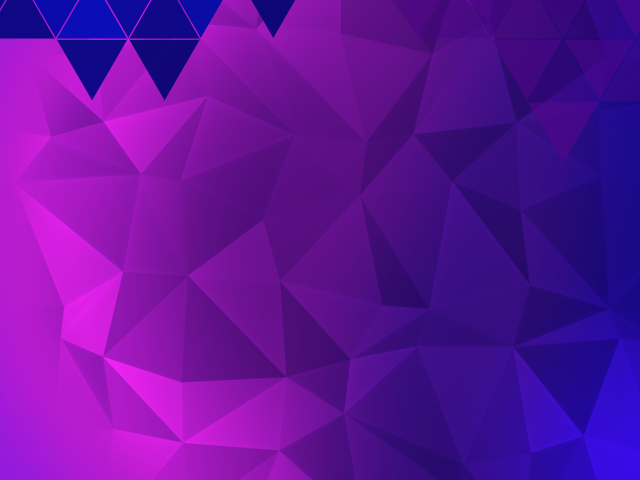
Give the GLSL for this background, as a Shadertoy shader.

```glsl
#define CELL 0.165
#define JITTER 0.72
#define FACET_CONTRAST 0.5
#define EDGE_GLOW 0.10
#define EDGE_WIDTH 0.006
#define SOFTNESS 0.0018
#define TILE_SIZE vec2(0.151, 0.1302)
#define TILE_ORIGIN vec2(0.1163, 1.0486)
#define HALO_CENTRE vec2(0.73, 0.55)

const vec3 PLUM    = vec3(0.35, 0.06, 0.51);
const vec3 INDIGO  = vec3(0.20, 0.05, 0.48);
const vec3 MAGENTA = vec3(0.73, 0.11, 0.81);
const vec3 VIOLET  = vec3(0.58, 0.10, 0.86);
const vec3 NAVY    = vec3(0.07, 0.03, 0.53);
const vec3 BLUE    = vec3(0.20, 0.04, 0.85);

float hash(vec2 p) {
    vec3 q = fract(p.xyx * vec3(0.1031, 0.1030, 0.0973));
    q += dot(q, q.yzx + 33.33);
    return fract((q.x + q.y) * q.z);
}

float cross2(vec2 a, vec2 b) { return a.x * b.y - a.y * b.x; }

// Distance to the nearest side, positive inside
float triangleDepth(vec2 p, vec2 a, vec2 b, vec2 c) {
    float side = sign(cross2(b - a, c - a));
    vec3 d = vec3(cross2(b - a, p - a) / length(b - a),
                  cross2(c - b, p - b) / length(c - b),
                  cross2(a - c, p - c) / length(a - c)) * side;
    return min(d.x, min(d.y, d.z));
}

vec2 meshPoint(vec2 id) {
    vec2 offset = vec2(hash(id + 17.0), hash(id + 53.0)) - 0.5;
    return (id + 0.5 + JITTER * offset) * CELL;
}

// Weight, shade and edge light of one facet
vec3 facet(vec2 p, vec2 a, vec2 b, vec2 c, vec2 seed) {
    float depth = triangleDepth(p, a, b, c);
    float weight = smoothstep(-SOFTNESS, SOFTNESS, depth);
    float tone = hash(seed) - 0.5;
    float slope = dot(p - (a + b + c) / 3.0, vec2(-0.6, 1.0));
    float rim = exp(-max(depth, 0.0) / EDGE_WIDTH) * (hash(seed + 9.0) - 0.2);
    return weight * vec3(1.0, tone + slope, rim);
}

// Jittered grid, each cell split along a random diagonal
vec2 crystalMesh(vec2 p) {
    vec2 base = floor(p / CELL);
    vec3 total = vec3(0.0);
    for (int j = -2; j <= 1; j++)
    for (int i = -2; i <= 1; i++) {
        vec2 id = base + vec2(i, j);
        vec2 a = meshPoint(id), b = meshPoint(id + vec2(1, 0));
        vec2 c = meshPoint(id + 1.0), d = meshPoint(id + vec2(0, 1));
        vec2 seed = id + 101.0;
        if (hash(id + 71.0) < 0.5) {
            total += facet(p, a, b, c, seed) + facet(p, a, c, d, seed + 40.0);
        } else {
            total += facet(p, a, b, d, seed) + facet(p, b, c, d, seed + 40.0);
        }
    }
    return total.yz / max(total.x, 0.01);
}

vec3 backdrop(vec2 p, float radius) {
    float tilted = p.x - 0.35 * (p.y - 0.5);
    vec3 col = mix(PLUM, INDIGO, smoothstep(0.65, 1.0, tilted));
    col = mix(col, NAVY, 0.75 * smoothstep(1.08, 1.33, p.x));
    col = mix(col, BLUE, 1.0 - smoothstep(0.0, 0.5, distance(p, vec2(1.36, 0.0))));
    float leftGlow = 1.0 - smoothstep(0.25, 0.95, p.x);
    col = mix(col, MAGENTA, smoothstep(0.15, 0.65, radius) * leftGlow);
    float outside = smoothstep(0.68, 0.92, radius);
    return mix(col, VIOLET, outside * (1.0 - smoothstep(0.4, 0.8, p.x)));
}

// Triangular lattice hanging from the top edge
vec3 hangingTiles(vec3 col, vec2 p) {
    float v = (TILE_ORIGIN.y - p.y) / TILE_SIZE.y;
    float u = (p.x - TILE_ORIGIN.x) / TILE_SIZE.x;
    vec3 axes = vec3(u + 0.5 * (v - 1.0), u - 0.5 * (v - 1.0), v);
    ivec3 id = ivec3(floor(axes));
    vec3 gap = 0.5 - abs(fract(axes) - 0.5);
    float depth = min(gap.x, min(gap.y, gap.z)) * TILE_SIZE.y;
    float cover = smoothstep(0.0, 1.5 * SOFTNESS, depth);
    float tone = hash(vec2(id.xy) + float(id.z) * 7.0 + 30.0);
    bool pointsDown = id.x - id.y == id.z - 1;

    bool blueTile = (id.z == 0 && (id.x < 2 || (id.x == 2 && id.y == 3)))
                 || (id.z == 1 && pointsDown && (id.x == 0 || id.x == 1));
    bool purpleTile = (id.z == 0 && id.y >= 5) || (id.z == 1 && id.y >= 6)
                   || (id.z == 2 && id.x == 7 && pointsDown);
    if (blueTile) {
        vec3 tile = mix(vec3(0.04, 0.02, 0.44), vec3(0.01, 0.05, 0.74), tone);
        col = mix(col, tile, 0.96 * cover);
    } else if (purpleTile) {
        vec3 tile = mix(vec3(0.23, 0.01, 0.50), vec3(0.37, 0.03, 0.57), tone);
        col = mix(col, tile, cover * (pointsDown ? 0.65 : 0.4));
    }
    return col;
}

void mainImage(out vec4 fragColor, in vec2 fragCoord) {
    vec2 p = fragCoord / iResolution.xy * vec2(4.0 / 3.0, 1.0);
    float radius = distance(p, HALO_CENTRE);
    vec3 col = backdrop(p, radius);

    // Facets fade into the smooth halo on the left
    float fade = smoothstep(0.58, 0.74, radius) * (1.0 - smoothstep(0.6, 1.0, p.x));
    vec2 mesh = crystalMesh(p) * (1.0 - fade);
    col *= 1.0 + FACET_CONTRAST * mesh.x * vec3(1.0, 0.8, 0.6);
    col += EDGE_GLOW * mesh.y * col.rgb;

    fragColor = vec4(hangingTiles(col, p), 1.0);
}
```
